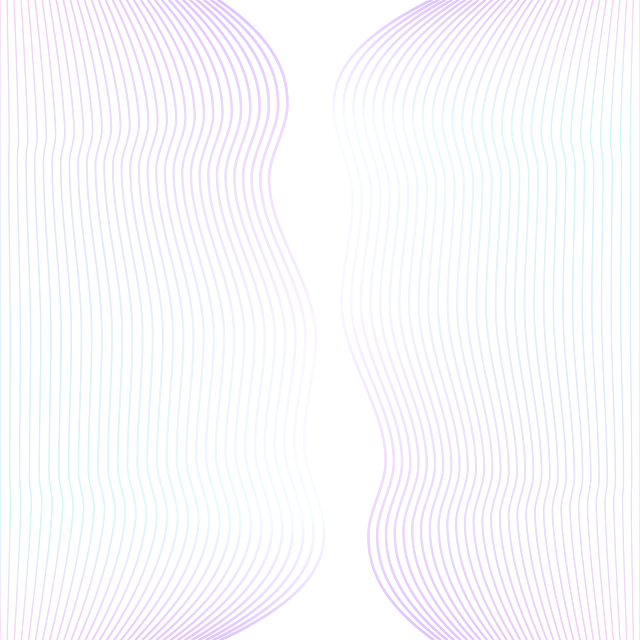
A three.js fragment shader for this background:

```glsl
// Two mirrored fans of fine pastel lines on white, with a wavy gap between.
// Each line is a scaled copy of one wavy contour; the line index at a point is
// solved by iteration, then its distance is drawn as a soft tinted stroke.

varying vec2 vUv;

const float LINE_COUNT = 31.0;
const float RIGHT_SCALE = 0.945;      // width of the right fan against the left
const float OUTER_HALF_WIDTH = 0.0010;
const float INNER_HALF_WIDTH = 0.0022;
const float SOFTNESS = 0.0009;
const float CURL_POWER = 2.2;         // roundness of the contour ends
const float SLOPE_STEP = 0.002;

const vec3 PAPER = vec3(1.0);
const vec3 PINK = vec3(0.97, 0.83, 0.94);
const vec3 LAVENDER = vec3(0.89, 0.88, 0.975);
const vec3 SKY = vec3(0.83, 0.93, 0.98);
const vec3 CYAN = vec3(0.80, 0.96, 0.98);
const vec3 MAUVE = vec3(0.91, 0.89, 0.975);
const vec3 VIOLET = vec3(0.87, 0.77, 1.0);
const vec3 ORCHID = vec3(0.94, 0.86, 0.99);
const vec3 PALE_LILAC = vec3(0.98, 0.965, 1.0);
const vec3 PALE_CYAN = vec3(0.975, 0.99, 1.0);
const vec3 LILAC = vec3(0.94, 0.89, 1.0);

// Contour offset from the outer edge at depth y below the top.
// The turning points draw together towards the outer lines (u = 0).
float contour(float y, float u) {
  float crest1 = mix(0.222, 0.163, u);
  float trough1 = mix(0.245, 0.280, u);
  float crest2 = mix(0.520, 0.527, u);
  float trough2 = mix(0.752, 0.690, u);
  float crest3 = mix(0.778, 0.833, u);
  float curl = mix(1.2, CURL_POWER, u);
  float head = pow(clamp(1.0 - y / crest1, 0.0, 1.0), curl);
  float tail = pow(clamp((y - crest3) / (1.0 - crest3), 0.0, 1.0), curl);
  return 0.449 - 0.108 * head
    - 0.0286 * smoothstep(crest1, trough1, y)
    + 0.0729 * smoothstep(trough1, crest2, y)
    - 0.0182 * smoothstep(crest2, trough2, y)
    + 0.0313 * smoothstep(trough2, crest3, y)
    - 0.1615 * tail;
}

float ramp(float a, float b, float y) {
  return clamp((y - a) / (b - a), 0.0, 1.0);
}

// Stroke colour: one vertical gradient outside, a paler one inside.
vec3 strokeColor(float y, float u) {
  float toUpper = ramp(0.0, 0.22, y);
  float toMiddle = ramp(0.24, 0.52, y);
  float toLower = ramp(0.52, 0.79, y);
  float toFoot = ramp(0.81, 0.91, y);
  float toEnd = ramp(0.91, 1.0, y);

  vec3 outer = mix(PINK, LAVENDER, toUpper);
  outer = mix(outer, SKY, toMiddle);
  outer = mix(outer, CYAN, toLower);
  outer = mix(outer, MAUVE, toFoot);
  outer = mix(outer, PINK, toEnd);

  vec3 inner = mix(VIOLET, ORCHID, toUpper);
  inner = mix(inner, PALE_LILAC, toMiddle);
  inner = mix(inner, PALE_CYAN, toLower);
  inner = mix(inner, LILAC, toFoot);
  inner = mix(inner, VIOLET, toEnd);
  return mix(outer, inner, u);
}

// One fan: p.x runs inwards from the outer edge, p.y down from the top.
vec3 lineFan(vec2 p) {
  float u = 0.5;
  for (int i = 0; i < 6; i++) {
    u = clamp(p.x / contour(p.y, u), 0.0, 1.0);
  }

  // Nearest line, and distance measured across its slope
  float lineU = floor(u * LINE_COUNT + 0.5) / LINE_COUNT;
  float reach = contour(p.y, lineU);
  float slope = lineU * (contour(p.y + SLOPE_STEP, lineU)
    - contour(p.y - SLOPE_STEP, lineU)) / (2.0 * SLOPE_STEP);
  float dist = abs(p.x - lineU * reach) / sqrt(1.0 + slope * slope);

  float halfWidth = mix(OUTER_HALF_WIDTH, INNER_HALF_WIDTH, lineU);
  float stroke = 1.0 - smoothstep(halfWidth - SOFTNESS, halfWidth + SOFTNESS, dist);
  return mix(PAPER, strokeColor(p.y, lineU), stroke);
}

void main() {
  vec2 leftPoint = vec2(vUv.x, 1.0 - vUv.y);
  vec2 rightPoint = vec2((1.0 - vUv.x) / RIGHT_SCALE, vUv.y);
  vec3 color = min(lineFan(leftPoint), lineFan(rightPoint));
  gl_FragColor = vec4(color, 1.0);
}
```
